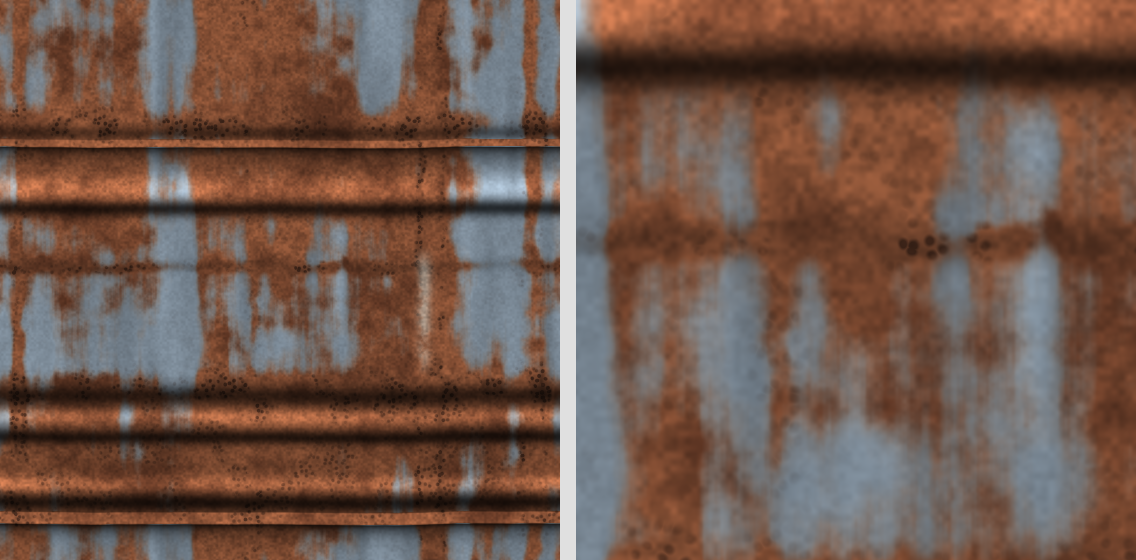
Left: the whole. Right: its middle third, enlarged.
A Shadertoy shader for this texture:

```glsl
#define STEEL vec3(0.47, 0.525, 0.575)
#define STEEL_DULL vec3(0.47, 0.44, 0.42)
#define RUST vec3(0.56, 0.335, 0.22)
#define RUST_DARK vec3(0.36, 0.205, 0.135)
#define CRUST vec3(0.17, 0.10, 0.07)
#define PALE vec3(0.70, 0.66, 0.61)
#define STEEL_AMOUNT 0.60
#define WOBBLE 0.006
#define GRAIN 0.24
#define TAU 6.2831853

float hash(vec2 p) {
    vec3 q = fract(p.xyx * vec3(0.1031, 0.1030, 0.0973));
    q += dot(q, q.yzx + 33.33);
    return fract((q.x + q.y) * q.z);
}

// Value noise that wraps after a whole number of cells
float noise(vec2 uv, vec2 cells) {
    vec2 p = uv * cells, i = floor(p), f = fract(p);
    f = f * f * (3.0 - 2.0 * f);
    vec2 a = mod(i, cells) + cells * 1.7, b = mod(i + 1.0, cells) + cells * 1.7;
    return mix(mix(hash(a), hash(vec2(b.x, a.y)), f.x),
               mix(hash(vec2(a.x, b.y)), hash(b), f.x), f.y);
}

float fbm(vec2 uv, vec2 cells) {
    float sum = 0.0, amp = 0.5;
    for (int i = 0; i < 5; i++) {
        sum += amp * noise(uv, cells);
        cells *= 2.0;
        amp *= 0.5;
    }
    return sum;
}

// Distance to the nearest scattered point, wrapping
float cellular(vec2 uv, vec2 cells) {
    vec2 p = uv * cells, i = floor(p);
    float nearest = 2.0;
    for (int k = 0; k < 9; k++) {
        vec2 c = i + vec2(k % 3, k / 3) - 1.0, id = mod(c, cells);
        vec2 point = c + vec2(hash(id + 5.3), hash(id + 71.9));
        nearest = min(nearest, length(p - point));
    }
    return nearest;
}

float bump(float d, float width) {
    d = (d - round(d)) / width;
    return exp(-d * d);
}

float band(float y, float lo, float hi, float soft) {
    return smoothstep(lo - soft, lo + soft, y) * (1.0 - smoothstep(hi - soft, hi + soft, y));
}

// Thin shadow under a folded edge
float underShadow(float y, float edge) {
    float d = fract(edge - y);
    return smoothstep(0.0, 0.003, d) * exp(-d / 0.018);
}

void mainImage(out vec4 fragColor, in vec2 fragCoord) {
    vec2 uv = fragCoord / iResolution.xy;
    float soft = max(0.0015, 1.0 / iResolution.y);
    float x = uv.x;
    float y = uv.y + WOBBLE * (fbm(vec2(x, 0.5), vec2(6.0, 1.0)) - 0.5);

    float fine = fbm(uv, vec2(26.0));
    float blotch = fbm(uv, vec2(7.0, 9.0));
    float grain = noise(uv, vec2(240.0)) * 0.6 + noise(uv, vec2(120.0)) * 0.4 - 0.5;
    float pits = 1.0 - smoothstep(0.12, 0.42, cellular(uv + 0.006 * fine, vec2(90.0)));

    // Vertical rust runs
    vec4 runX = vec4(0.035, 0.45, 0.768, 0.95);
    vec4 runWidth = vec4(0.011, 0.010, 0.021, 0.020);
    vec4 runPower = vec4(0.55, 0.50, 1.0, 0.85);
    float runs = 0.0, runEdges = 0.0;
    float sway = 0.024 * (fbm(uv, vec2(4.0, 14.0)) - 0.5);
    for (int i = 0; i < 4; i++) {
        float d = x - runX[i] + sway;
        runs += runPower[i] * bump(d, runWidth[i]);
        runEdges += runPower[i] * (bump(d + runWidth[i], 0.006) + 0.7 * bump(d - runWidth[i], 0.006));
    }

    // Rust gathers along the folds and the faint seam
    float seam = bump(y - 0.523 + 0.02 * (fine - 0.5), 0.012);
    float foot = bump(y - 0.312, 0.028) + bump(y - 0.775, 0.026);
    float lips = band(y, 0.738, 0.750, soft) + band(y, 0.065, 0.085, soft);
    float lower = band(y, 0.065, 0.30, 0.012);
    float upper = band(y, 0.615, 0.735, 0.012);

    // Bare steel left between the rust
    float steel = STEEL_AMOUNT + 0.17 * cos(TAU * 3.0 * (x - 0.27)) + 0.11 * cos(TAU * (x - 0.80));
    steel += 1.4 * (fbm(uv, vec2(9.0, 3.0)) - 0.5) + 0.6 * (fbm(uv, vec2(36.0, 3.0)) - 0.5);
    steel += 0.45 * (fine - 0.5);
    steel -= 0.6 * runs + 0.35 * foot + 0.22 * seam + 0.26 * lower + 0.12 * upper + lips;
    float bare = smoothstep(0.40, 0.66, steel);

    // Base colours
    vec3 rust = mix(RUST_DARK, RUST, smoothstep(0.28, 0.58, 0.55 * blotch + 0.45 * fine));
    vec3 metal = mix(STEEL_DULL, STEEL, smoothstep(0.50, 0.80, steel));
    metal *= 0.88 + 0.24 * noise(uv, vec2(48.0, 4.0));
    vec3 color = mix(rust, metal, bare);

    // Pitted crust and pale worn strip
    float crusty = 0.22 + runEdges + 0.7 * seam + 0.8 * foot + 0.35 * lower;
    crusty *= smoothstep(0.40, 0.64, fine) * (1.0 - 0.75 * bare);
    color = mix(color, CRUST, clamp(crusty * (0.35 + 0.65 * pits), 0.0, 0.8));
    float worn = bump(x - 0.757 + 0.4 * sway, 0.012) * band(y, 0.35, 0.54, 0.025);
    color = mix(color, PALE, 0.8 * worn * smoothstep(0.25, 0.55, fine));

    // Rolled ridges: lit crown, dark underside
    vec3 crown = vec3(0.662, 0.256, 0.134), crownWidth = vec3(0.026, 0.015, 0.017);
    vec3 under = vec3(0.627, 0.219, 0.102), underWidth = vec3(0.015, 0.014, 0.017);
    float light = 1.0 - 0.12 * lower, shade = 0.0;
    for (int i = 0; i < 3; i++) {
        light += 0.48 * bump(y - crown[i], crownWidth[i]) * (0.65 + 0.7 * blotch);
        shade += 0.72 * bump(y - under[i], underWidth[i]);
    }
    shade += 0.62 * bump(y - 0.293, 0.020) + 0.45 * bump(y - 0.762, 0.013) + 0.16 * seam;
    shade += 0.85 * (underShadow(y, 0.738) + underShadow(y, 0.065));
    light = mix(light, 1.22, lips);
    light *= 1.0 - clamp(shade * (1.0 - 0.85 * lips), 0.0, 0.88);

    color *= light * (1.0 + GRAIN * grain * (1.6 - bare));
    fragColor = vec4(clamp(color, 0.0, 1.0), 1.0);
}
```
